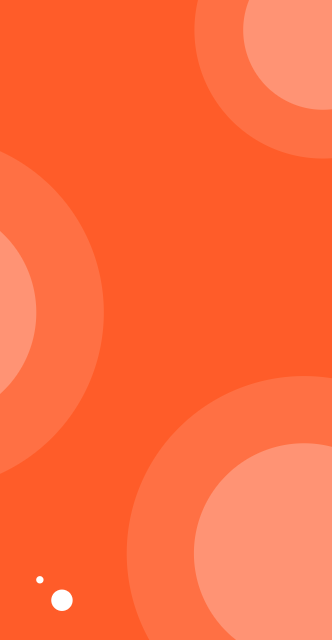
Reproduce this background procedurally as a Shadertoy shader.

```glsl
const vec3 ORANGE = vec3(1.0, 0.361, 0.159);
const vec3 CORAL = vec3(1.0, 0.441, 0.265);
const vec3 PEACH = vec3(1.0, 0.578, 0.453);

// Antialiased coverage of a disc, in units of the canvas height
float disc(vec2 p, vec2 center, float radius) {
    return clamp(0.5 - (length(p - center) - radius) * iResolution.y, 0.0, 1.0);
}

// Coral disc with a concentric peach core
vec3 addRing(vec3 color, vec2 p, vec2 center, float outerRadius, float innerRadius) {
    color = mix(color, CORAL, disc(p, center, outerRadius));
    return mix(color, PEACH, disc(p, center, innerRadius));
}

void mainImage(out vec4 fragColor, in vec2 fragCoord) {
    vec2 p = fragCoord / iResolution.y;
    vec3 color = ORANGE;

    // Large rings cropped by the canvas edges
    color = addRing(color, p, vec2(0.5045, 0.953), 0.2007, 0.1245);
    color = addRing(color, p, vec2(-0.1148, 0.5117), 0.277, 0.1715);
    color = addRing(color, p, vec2(0.475, 0.1354), 0.277, 0.172);

    // Small white dots
    float dots = max(disc(p, vec2(0.0623, 0.0941), 0.0057),
                     disc(p, vec2(0.0968, 0.0621), 0.0167));
    color = mix(color, vec3(1.0), dots);

    fragColor = vec4(color, 1.0);
}
```
